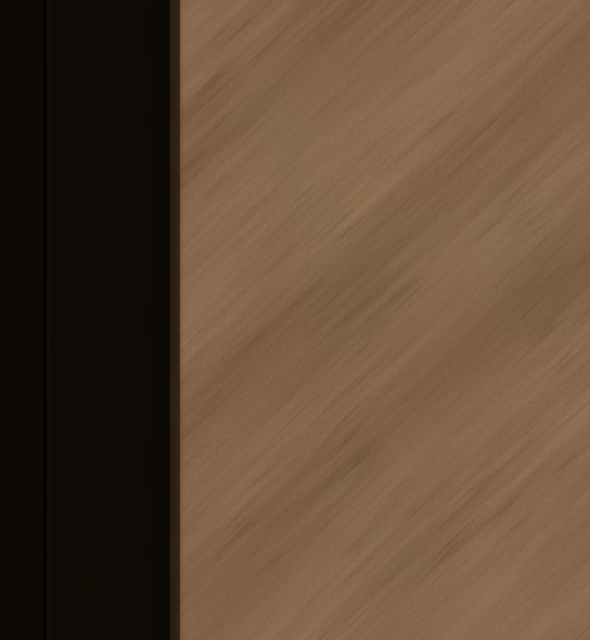
This texture is drawn by a WebGL 2 fragment shader. Its source:

```glsl
#version 300 es
precision highp float;

uniform vec2 u_resolution;
out vec4 fragColor;

const vec3 WOOD = vec3(0.512, 0.392, 0.286);
const vec3 FRAME = vec3(0.060, 0.040, 0.020);
const vec3 SIDE_PANEL = vec3(0.050, 0.038, 0.020);
const vec3 GROOVE = vec3(0.008, 0.007, 0.004);
const vec3 LIP = vec3(0.175, 0.125, 0.088);

const float GROOVE_X = 0.0703;
const float LIP_X = 0.2656;
const float WOOD_X = 0.2812;
const float GRAIN_ANGLE = 0.75;

vec2 hashGradient(vec2 cell) {
    vec3 q = fract(vec3(cell.xyx) * vec3(0.1031, 0.1030, 0.0973));
    q += dot(q, q.yzx + 33.33);
    float angle = 6.28318 * fract((q.x + q.y) * q.z);
    return vec2(cos(angle), sin(angle));
}

float cornerDot(vec2 cell, vec2 local, vec2 corner) {
    return dot(hashGradient(cell + corner), local - corner);
}

float gradientNoise(vec2 p) {
    vec2 cell = floor(p);
    vec2 f = fract(p);
    vec2 w = f * f * f * (f * (f * 6.0 - 15.0) + 10.0);
    float low = mix(cornerDot(cell, f, vec2(0, 0)), cornerDot(cell, f, vec2(1, 0)), w.x);
    float high = mix(cornerDot(cell, f, vec2(0, 1)), cornerDot(cell, f, vec2(1, 1)), w.x);
    return mix(low, high, w.y);
}

float softBand(float x, float centre, float width) {
    float d = (x - centre) / width;
    return exp(-d * d);
}

float edge(float x, float at, float blur) {
    return smoothstep(at - blur, at + blur, x);
}

// Coordinates along and across the fibres
vec2 grainSpace(vec2 p, float angle) {
    float c = cos(angle);
    float s = sin(angle);
    return vec2(c * p.x + s * p.y, c * p.y - s * p.x);
}

// Octaves of noise stretched along the fibres
float fibres(vec2 g) {
    float sum = 0.0;
    float amplitude = 1.0;
    vec2 scale = vec2(2.2, 34.0);
    for (int i = 0; i < 4; i++) {
        sum += amplitude * gradientNoise(g * scale + float(i) * 17.3);
        scale *= vec2(1.7, 1.75);
        amplitude *= 0.88;
    }
    return sum;
}

vec3 woodColour(vec2 p) {
    vec2 g = grainSpace(p, GRAIN_ANGLE);
    g.y += 0.006 * gradientNoise(g * vec2(2.0, 3.0));

    // Broad dark and light stripes
    float tone = 0.012;
    tone -= 0.030 * softBand(g.y, 0.355, 0.050);
    tone -= 0.034 * softBand(g.y, 0.045, 0.055);
    tone -= 0.032 * softBand(g.y, -0.190, 0.065);
    tone += 0.014 * softBand(g.y, 0.150, 0.060);
    tone += 0.014 * softBand(g.y, -0.300, 0.060);
    tone += 0.030 * gradientNoise(g * vec2(2.5, 11.0) + 5.0);

    // Fibres, pores and surface speckle
    float patches = 0.75 + 0.7 * gradientNoise(g * vec2(2.8, 7.0) + 41.0);
    tone += 0.034 * patches * fibres(g);
    float pores = gradientNoise(g * vec2(9.0, 125.0) + 71.0);
    tone -= 0.032 * patches * smoothstep(0.15, 0.55, pores);
    tone += 0.018 * gradientNoise(p * 190.0);

    // Slow drift between warm and olive
    float warmth = 0.010 * gradientNoise(p * vec2(3.2, 2.6) + 9.0);
    return WOOD + tone * vec3(1.0, 0.97, 0.88) + warmth * vec3(0.4, -0.4, 0.7);
}

vec3 frameColour(vec2 p, float blur) {
    vec3 colour = mix(SIDE_PANEL, FRAME, edge(p.x, GROOVE_X, blur));
    colour *= 1.0 + 0.10 * gradientNoise(p * vec2(60.0, 9.0));
    colour *= 1.0 - 0.18 * softBand(p.x, LIP_X, 0.030);
    float groove = 1.0 - edge(abs(p.x - GROOVE_X), 0.0022, blur);
    colour = mix(colour, GROOVE, groove);
    return colour + 0.012 * softBand(p.x, GROOVE_X + 0.006, 0.002);
}

void main() {
    vec2 p = gl_FragCoord.xy / u_resolution.y;
    float blur = 1.0 / u_resolution.y;

    vec3 wood = woodColour(p);
    wood *= 1.0 - 0.10 * softBand(p.x, WOOD_X, 0.005);

    // Frame, bevelled lip, then the wood panel
    float bevel = smoothstep(LIP_X, WOOD_X, p.x);
    vec3 colour = frameColour(p, blur);
    colour = mix(colour, LIP * mix(0.92, 1.08, bevel), edge(p.x, LIP_X, blur));
    colour = mix(colour, wood, edge(p.x, WOOD_X, blur));
    fragColor = vec4(colour, 1.0);
}
```
